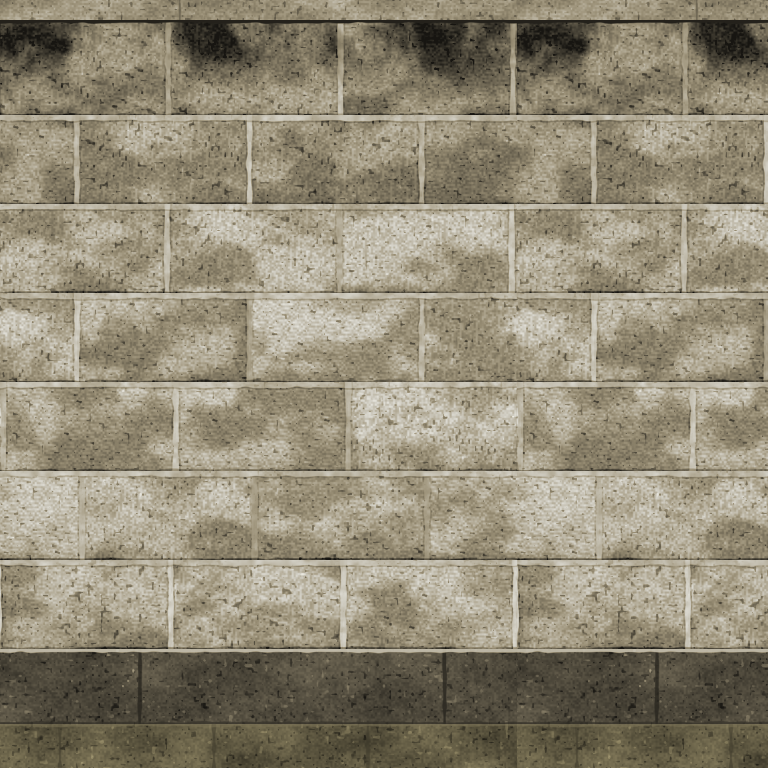
Reproduce this texture procedurally as a three.js fragment shader.

```glsl
varying vec2 vUv;

#define PERIOD 0.6732
#define BLOCK (PERIOD / 3.0)
#define COURSE 0.1158
#define FOOT_TOP 0.057
#define PLINTH_TOP 0.155
#define CAP_BOTTOM 0.974
#define MORTAR 0.0034
#define SOFT 0.0011
#define GRAIN 0.17
#define PITS 0.26
#define STAIN 0.19

float hash(vec2 p) {
  return fract(sin(dot(p, vec2(127.1, 311.7))) * 43758.5453);
}

float noise(vec2 p) {
  vec2 i = floor(p), f = fract(p);
  f = f * f * (3.0 - 2.0 * f);
  return mix(mix(hash(i), hash(i + vec2(1.0, 0.0)), f.x),
             mix(hash(i + vec2(0.0, 1.0)), hash(i + 1.0), f.x), f.y);
}

float fbm(vec2 p) {
  float sum = 0.0, amp = 0.53;
  for (int i = 0; i < 4; i++) {
    sum += amp * noise(p);
    p = p * 2.1 + 7.3;
    amp *= 0.5;
  }
  return sum;
}

float stripe(float dist, float halfWidth) {
  return 1.0 - smoothstep(halfWidth - SOFT, halfWidth + SOFT, dist);
}

// Fine sand, dark pores and a few pale chips
float roughness(vec2 p) {
  float sand = (noise(p * 380.0) - 0.5) * GRAIN + (noise(p * 130.0) - 0.5) * 0.07;
  float pores = smoothstep(0.74, 0.96, noise(p * 240.0 + 31.0));
  float chips = smoothstep(0.88, 0.98, noise(p * 170.0 + 77.0));
  return sand - PITS * pores + 0.09 * chips;
}

// Main courses: tone of blocks, mortar and stains
float wallTone(vec2 p, vec2 wrapped, float wobble) {
  float row = clamp(floor((p.y - PLINTH_TOP) / COURSE), 0.0, 6.0);
  float bottom = PLINTH_TOP + row * COURSE;
  float top = row > 5.5 ? CAP_BOTTOM : bottom + COURSE;
  float shift = mod(row, 2.0) * 0.103 + (hash(vec2(row, 4.0)) - 0.5) * 0.014;
  float across = (p.x - shift) / BLOCK;
  vec2 id = vec2(floor(mod(floor(across) + 0.5, 3.0)), row);
  vec2 joint = vec2(floor(mod(floor(across + 0.5) + 0.5, 3.0)), row);
  vec2 local = vec2(fract(across) * BLOCK, p.y - bottom);
  vec2 seeded = local + 9.0 * vec2(hash(id + 3.0), hash(id + 8.0));
  float height = local.y / (top - bottom);
  float side = min(local.x, BLOCK - local.x);

  // Block face, paler towards its top
  float patches = smoothstep(0.32, 0.64, fbm(seeded * vec2(13.0, 20.0)));
  float tone = 0.735 + (hash(id) - 0.5) * 0.07 + 0.06 * height - STAIN * patches;
  tone -= 0.10 * smoothstep(0.60, 0.92, p.y);
  tone -= 0.07 * (1.0 - smoothstep(0.0, 0.018, local.y)) * noise(seeded * 40.0);
  tone += roughness(seeded);

  // Upright joints, each with its own brightness
  float bright = 0.66 + 0.20 * hash(joint + 21.0);
  float edge = stripe(abs(side + wobble - MORTAR - 0.001), 0.0012);
  tone -= 0.15 * edge * noise(wrapped * 90.0);
  tone = mix(tone, bright + (noise(wrapped * 150.0) - 0.5) * 0.12,
             0.88 * stripe(side + wobble, MORTAR));

  // Pale bed under a thin dark crevice
  if (row < 5.5) {
    float bed = stripe(top - p.y + wobble, 2.0 * MORTAR);
    tone = mix(tone, 0.77 + (noise(wrapped * 110.0) - 0.5) * 0.16,
               bed * (0.5 + 0.45 * noise(wrapped * vec2(22.0, 60.0))));
    tone -= 0.12 * stripe(abs(top - p.y - 2.3 * MORTAR + wobble), 0.001);
  }
  tone -= 0.34 * stripe(local.y + wobble, 0.0022) * (0.35 + 0.65 * noise(wrapped * 45.0));

  // Soot running down below the cap
  float fall = smoothstep(CAP_BOTTOM - COURSE, CAP_BOTTOM - 0.015, p.y);
  float streaks = smoothstep(0.36, 0.66, fbm(wrapped * vec2(19.0, 9.0) + 5.0));
  tone -= (0.06 + 0.34 * streaks) * fall;
  return mix(tone, 0.14, stripe(CAP_BOTTOM - p.y + wobble, 0.004));
}

// Dark plinth and the footing below it
float baseTone(vec2 w, float wobble) {
  float soil = fbm(w * vec2(16.0, 24.0) + 2.0) - 0.5;
  float flecks = smoothstep(0.83, 0.96, noise(w * 150.0 + 11.0));
  float rough = 0.55 * roughness(w);
  if (w.y > FOOT_TOP) {
    float side = min(abs(w.x - 0.182), abs(w.x - 0.579));
    float lichen = smoothstep(0.035, 0.005, length(w - vec2(0.155, 0.13)));
    float tone = 0.325 + 0.22 * soil + rough + flecks * (0.13 + 0.3 * lichen);
    tone = mix(tone, 0.16, 0.8 * stripe(side + wobble, 0.0022));
    tone = mix(tone, 0.20, 0.7 * stripe(w.y - FOOT_TOP + wobble, 0.003));
    return mix(tone, 0.78, 0.9 * stripe(PLINTH_TOP - w.y + wobble, 0.0045));
  }
  float along = mod(w.x - 0.078, 0.2005);
  float side = min(along, 0.2005 - along);
  float tone = 0.39 + 0.30 * soil + rough + 0.12 * flecks;
  tone = mix(tone, 0.25, 0.6 * stripe(side + wobble, 0.002));
  return mix(tone, 0.50, 0.5 * stripe(FOOT_TOP - w.y + wobble, 0.003));
}

void main() {
  vec2 wrapped = vec2(mod(vUv.x, PERIOD), vUv.y);
  float wobble = (noise(wrapped * 75.0) - 0.5) * 0.0026;
  float tone;
  if (vUv.y < PLINTH_TOP) {
    tone = baseTone(wrapped, wobble);
  } else if (vUv.y < CAP_BOTTOM) {
    tone = wallTone(vUv, wrapped, wobble);
  } else {
    tone = 0.61 + 0.3 * (fbm(wrapped * vec2(18.0, 40.0)) - 0.5) + 0.8 * roughness(wrapped);
    tone = mix(tone, 0.36, 0.7 * stripe(abs(wrapped.x - 0.234) + wobble, 0.0018));
  }
  // Warm shadows fade to near-neutral highlights
  tone = clamp(tone, 0.09, 0.93);
  float pale = smoothstep(0.55, 0.88, tone);
  vec3 tint = mix(vec3(1.0, 0.93, 0.76), vec3(1.0, 0.99, 0.95), pale);
  tint.b -= 0.07 * (1.0 - smoothstep(FOOT_TOP - SOFT, FOOT_TOP + SOFT, vUv.y));
  gl_FragColor = vec4(tone * tint, 1.0);
}
```
